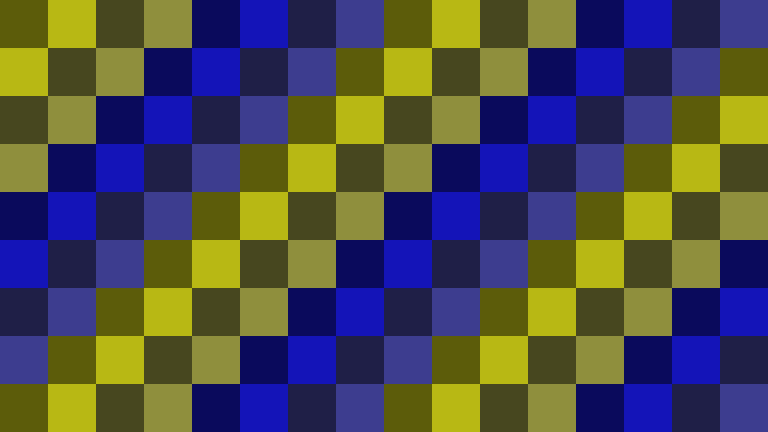
Write a Shadertoy shader that draws this pattern.

```glsl
#define GRID vec2(16.0, 9.0)
#define PURE vec2(0.72, 0.08)
#define MUTED vec2(0.56, 0.24)
#define SHADE 0.5

// Eight colour steps: bit 0 = bright, bit 1 = muted, bit 2 = blue
vec3 stepColour(int k) {
    vec2 tone = (k & 2) == 0 ? PURE : MUTED;
    vec3 colour = (k & 4) == 0 ? tone.xxy : tone.yyx;
    return colour * ((k & 1) == 0 ? SHADE : 1.0);
}

// Diagonal sequence, advancing rightwards and downwards, wrapped at the edges
vec3 cellColour(vec2 cell) {
    cell = mod(cell, GRID);
    float diagonal = cell.x + GRID.y - 1.0 - cell.y;
    return stepColour(int(diagonal + 0.5) & 7);
}

void mainImage(out vec4 fragColor, in vec2 fragCoord) {
    vec2 p = fragCoord / iResolution.xy * GRID;
    vec2 pixel = GRID / iResolution.xy;

    // Pixel coverage on either side of the nearest cell borders
    vec2 border = floor(p + 0.5);
    vec2 cover = clamp((p - border) / pixel + 0.5, 0.0, 1.0);

    vec3 below = mix(cellColour(border - 1.0), cellColour(border - vec2(0.0, 1.0)), cover.x);
    vec3 above = mix(cellColour(border - vec2(1.0, 0.0)), cellColour(border), cover.x);
    fragColor = vec4(mix(below, above, cover.y), 1.0);
}
```
